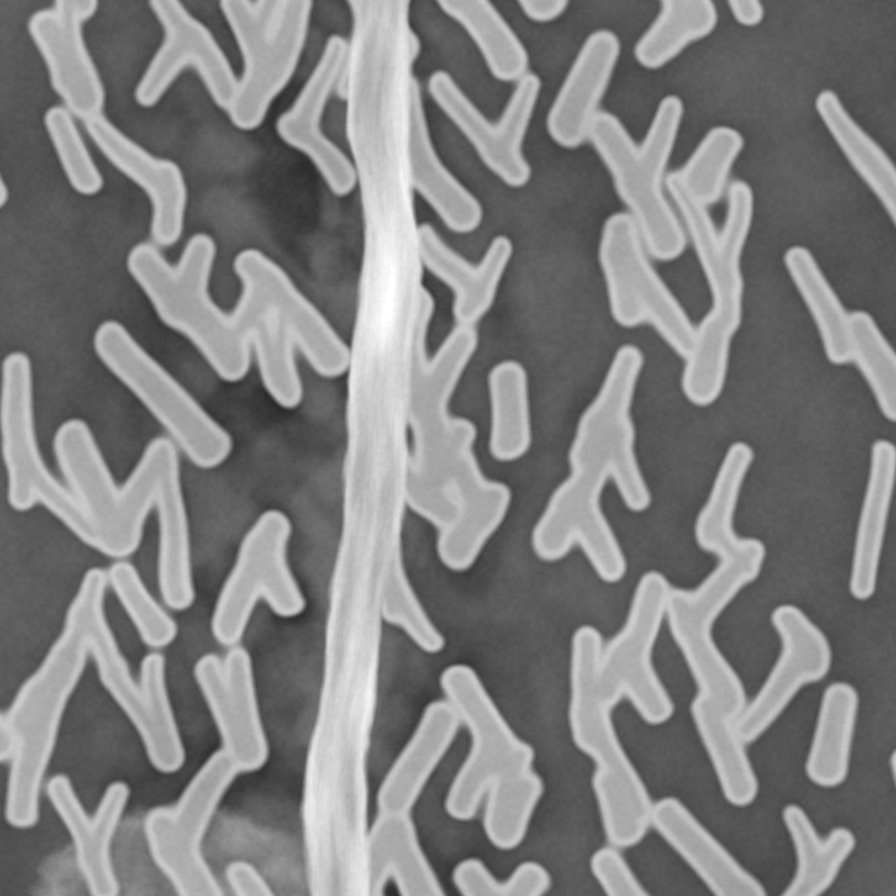
A Shadertoy shader for this texture:

```glsl
// Electron micrograph of grey rod-shaped crystallites branching around a bright vertical ridge.

const float CELL = 0.125;           // spacing of the scattered rods
const float ROD_RADIUS = 0.0205;
const float ROD_SHARE = 0.86;       // share of cells that carry a rod
const float JOINT_BLEND = 0.014;    // fillet size where rods meet
const float EDGE_BLUR = 0.0042;
const float GROUND_TONE = 0.35;
const float PIT_TONE = 0.19;
const float BURIED_TONE = 0.46;
const float BOULDER_TONE = 0.54;
const float ROD_TONE = 0.655;
const float RIM_GAIN = 0.10;
const float RIDGE_TONE = 0.74;
const float RIDGE_WIDTH = 0.031;
const float GRAIN = 0.022;

float hash(vec2 p) {
    vec3 q = fract(vec3(p.xyx) * 0.1031);
    q += dot(q, q.yzx + 33.33);
    return fract((q.x + q.y) * q.z);
}

float noise(vec2 p) {
    vec2 i = floor(p), f = fract(p);
    f = f * f * (3.0 - 2.0 * f);
    return mix(mix(hash(i), hash(i + vec2(1, 0)), f.x),
               mix(hash(i + vec2(0, 1)), hash(i + vec2(1, 1)), f.x), f.y);
}

float fbm(vec2 p) {
    float sum = 0.0, amp = 0.53;
    for (int i = 0; i < 4; i++) {
        sum += amp * noise(p);
        p = mat2(1.6, 1.2, -1.2, 1.6) * p + 17.0;
        amp *= 0.5;
    }
    return sum;
}

float smoothUnion(float a, float b, float k) {
    float h = max(k - abs(a - b), 0.0) / k;
    return min(a, b) - 0.25 * h * h * k;
}

float capsule(vec2 p, vec2 a, vec2 b, float ra, float rb) {
    vec2 ab = b - a;
    float t = clamp(dot(p - a, ab) / dot(ab, ab), 0.0, 1.0);
    return length(p - a - ab * t) - mix(ra, rb, t);
}

// How crowded the growth is: highest around and left of the ridge
float clutterAt(float x) {
    return exp(-pow((x - 0.36) / 0.2, 2.0));
}

// Rods lean left, lean right or stand upright
vec2 rodDirection(float pick, float spread) {
    float degreesUp = pick < 0.48 ? 123.0 : (pick < 0.86 ? 60.0 : 88.0);
    float angle = radians(degreesUp + (spread - 0.5) * 24.0);
    return vec2(cos(angle), sin(angle));
}

// Signed distance to scattered rods, some with a branch
float rodField(vec2 p, float seed) {
    vec2 home = floor(p / CELL);
    float d = 1.0;
    for (int y = -2; y <= 2; y++)
    for (int x = -2; x <= 2; x++) {
        vec2 cell = home + vec2(x, y);
        vec2 key = cell + 40.0 + seed;
        if (hash(key + 3.1) > ROD_SHARE) continue;
        vec2 jitter = vec2(hash(key + 11.7), hash(key + 23.3)) - 0.5;
        vec2 center = (cell + 0.5 + 0.75 * jitter) * CELL;
        float pick = hash(key + 37.9);
        vec2 dir = rodDirection(pick, hash(key + 41.2));
        float halfLength = mix(0.026, 0.082, hash(key + 53.6));
        float radius = ROD_RADIUS * mix(0.78, 1.2, hash(key + 61.4));
        vec2 tip = center + dir * halfLength;
        vec2 foot = center - dir * halfLength;
        d = smoothUnion(d, capsule(p, foot, tip, radius, radius * 0.85), JOINT_BLEND);

        float branchShare = mix(0.38, 0.8, clutterAt(center.x));
        if (hash(key + 71.8) < branchShare) {
            vec2 root = mix(foot, tip, hash(key + 83.5));
            vec2 way = rodDirection(fract(pick + 0.48), hash(key + 97.1));
            way *= hash(key + 101.3) < 0.5 ? -1.0 : 1.0;
            vec2 end = root + way * mix(0.06, 0.125, hash(key + 113.9));
            d = smoothUnion(d, capsule(p, root, end, radius, radius * 0.75), JOINT_BLEND);
        }
    }
    return d;
}

void mainImage(out vec4 fragColor, in vec2 fragCoord) {
    vec2 p = fragCoord / iResolution.y;
    vec2 warp = vec2(noise(p * 17.0), noise(p * 17.0 + 50.0)) - 0.5;
    vec2 bent = p + warp * 0.013;
    float clutter = clutterAt(p.x);
    float cloud = fbm(p * 6.0);
    float fine = fbm(p * 34.0 + 9.0);

    // Ground with dark pits in the crowded zone
    float tone = GROUND_TONE + 0.10 * (cloud - 0.5) + (fine - 0.5) * mix(0.04, 0.16, clutter);
    float pits = smoothstep(0.54, 0.74, fbm(p * 9.0 + 31.0)) * clutter;
    tone = mix(tone, PIT_TONE, 0.75 * pits);

    // Rough boulder at the lower left
    float boulder = length((p - vec2(0.2, 0.0)) / vec2(0.16, 0.1)) - 1.0 + 0.3 * (fine - 0.5);
    tone = mix(tone, BOULDER_TONE + 0.3 * (fine - 0.5), smoothstep(0.08, -0.08, boulder));

    // Dim buried rods, then the shadow and body of the clear ones
    float buried = rodField(bent + 0.06, 211.0);
    tone = mix(tone, BURIED_TONE, smoothstep(0.007, -0.009, buried) * clutter * 0.6);
    float rods = rodField(bent, 0.0);
    tone -= 0.085 * exp(-max(rods, 0.0) / 0.012) * mix(0.6, 1.2, clutter);
    float rim = exp(-pow((rods + 0.0065) / 0.0045, 2.0));
    float rodTone = ROD_TONE + RIM_GAIN * rim + 0.12 * (cloud - 0.5) + 0.05 * (fine - 0.5);
    tone = mix(tone, rodTone, smoothstep(EDGE_BLUR, -EDGE_BLUR, rods));

    // Bright streaked ridge
    float axis = 0.375 + 0.055 * smoothstep(0.0, 0.75, p.y) + 0.02 * (noise(vec2(p.y * 7.0, 4.0)) - 0.5);
    float ridge = abs(p.x - axis) - RIDGE_WIDTH - 0.03 * (fbm(p * vec2(20.0, 9.0)) - 0.5);
    float streak = fbm(vec2((p.x - axis) * 55.0, p.y * 9.0));
    float glow = exp(-pow((p.y - 0.68) / 0.13, 2.0)) * exp(-pow((p.x - axis) / 0.024, 2.0));
    float ridgeTone = RIDGE_TONE + 0.34 * (streak - 0.42) + 0.17 * glow;
    ridgeTone += 0.07 * exp(-pow((ridge + 0.007) / 0.005, 2.0));
    tone = mix(tone, ridgeTone, smoothstep(EDGE_BLUR, -EDGE_BLUR, ridge));

    // Detector grain
    tone += GRAIN * (noise(p * 330.0) + noise(p * 170.0 + 5.0) - 1.0);
    fragColor = vec4(vec3(clamp(tone, 0.0, 1.0)), 1.0);
}
```
